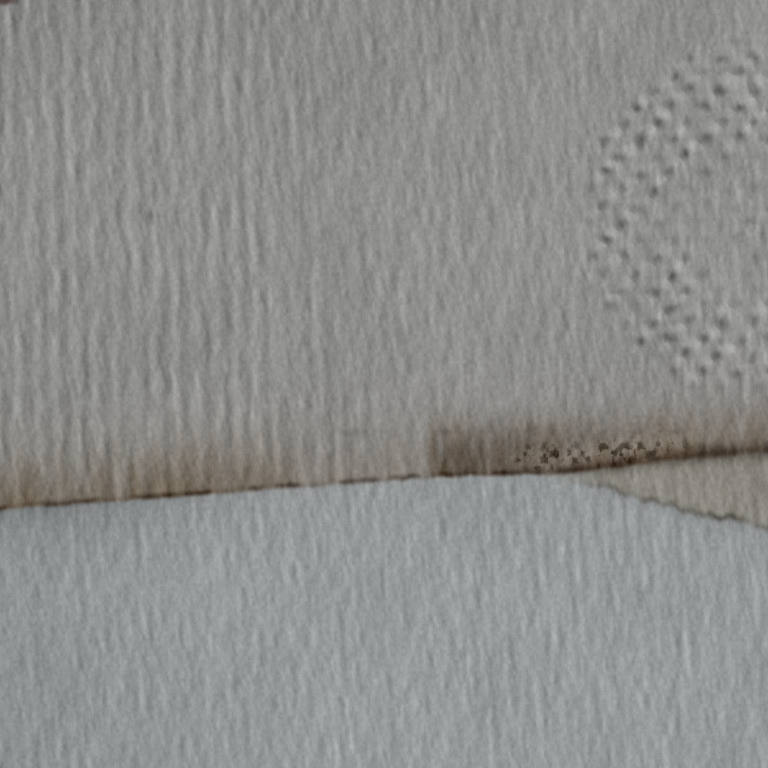
This texture is drawn by a WebGL 1 fragment shader. Its source:

```glsl
precision highp float;
uniform vec2 u_resolution;

float hash(vec2 p) {
  vec3 q = fract(vec3(p.xyx) * 0.1031);
  q += dot(q, q.yzx + 33.33);
  return fract((q.x + q.y) * q.z);
}

float noise(vec2 p) {
  vec2 i = floor(p), f = fract(p);
  f = f * f * (3.0 - 2.0 * f);
  return mix(mix(hash(i), hash(i + vec2(1, 0)), f.x),
             mix(hash(i + vec2(0, 1)), hash(i + vec2(1, 1)), f.x), f.y);
}

float fbm(vec2 p) {
  float sum = 0.0, amp = 0.5;
  for (int i = 0; i < 4; i++) {
    sum += amp * noise(p);
    p = mat2(0.98, 0.2, -0.2, 0.98) * p * 2.03 + 17.3;
    amp *= 0.5;
  }
  return sum;
}

// Relief of upright fibres, lit from the side
float fibreLight(vec2 p) {
  vec2 q = vec2(p.x + 0.08 * p.y, p.y) * vec2(105.0, 36.0);
  return fbm(q) - fbm(q + vec2(0.6, -0.08));
}

// Pressed dots on a diagonal grid, kept to a ring
float embossLight(vec2 p) {
  vec2 d = p - vec2(0.965, 0.715);
  float r = length(d * vec2(1.0, 0.92));
  float ring = smoothstep(0.225, 0.185, r) * mix(0.3, 1.0, smoothstep(0.06, 0.12, r));
  vec2 w = d + 0.012 * (vec2(noise(p * 30.0), noise(p * 30.0 + 50.0)) - 0.5);
  vec2 q = vec2(w.x + w.y, w.y - w.x) / 0.043;
  vec2 c = fract(q) - 0.5;
  vec2 local = vec2(c.x - c.y, c.x + c.y) * 0.0215;
  vec2 dark = local - vec2(-0.004, -0.005);
  vec2 lit = local - vec2(0.005, 0.005);
  float pit = exp(-dot(dark, dark) / 0.000045);
  float bump = exp(-dot(lit, lit) / 0.00008);
  float strength = 0.35 + 0.9 * hash(floor(q) + 40.0);
  return ring * strength * (0.085 * bump - 0.17 * pit);
}

void main() {
  vec2 p = gl_FragCoord.xy / u_resolution;
  float fibres = fibreLight(p);
  float grain = 0.6 * noise(p * vec2(300.0, 210.0)) + 0.4 * noise(p * 480.0) - 0.5;
  float blotch = fbm(p * vec2(14.0, 9.0)) - 0.47;
  float rough = noise(p * vec2(80.0, 24.0)) - 0.5;

  // Upper sheet
  float edge = 0.336 + 0.075 * p.x - 0.007 * exp(-pow((p.x - 0.74) / 0.1, 2.0)) + 0.003 * rough;
  float h = p.y - edge;
  vec3 upper = mix(vec3(0.55, 0.55, 0.542), vec3(0.562, 0.562, 0.558), p.x);
  upper -= 0.02 * smoothstep(0.75, 1.0, p.y) * (1.0 - p.x);
  upper += 0.06 * blotch;

  // Vertical ribs fading to the right
  float ribX = p.x + 0.025 * p.y + 0.006 * (noise(p * vec2(22.0, 8.0)) - 0.5);
  float rib = sin(ribX * 6.2832 / 0.0262);
  float ribFade = 1.0 - smoothstep(0.38 - 0.15 * p.y, 0.68 - 0.12 * p.y, p.x);
  upper += rib * (0.012 + 0.032 * noise(p * vec2(34.0, 14.0))) * (0.12 + 0.88 * ribFade);
  upper += embossLight(p);

  // Brown stain along the fold
  float stainTop = 0.1 + 0.05 * blotch + 0.025 * rough + 0.012 * rib * ribFade;
  float stain = 1.0 - smoothstep(0.0, stainTop, h);
  float pale = smoothstep(0.26, 0.42, p.x) * (1.0 - smoothstep(0.55, 0.575, p.x + 0.02 * rough));
  float halo = exp(-max(h, 0.0) / 0.07);
  upper -= halo * vec3(0.03, 0.045, 0.062);
  upper -= stain * (1.0 - 0.75 * pale) * vec3(0.075, 0.1, 0.128) * (1.0 + 1.5 * blotch + 0.6 * rough);
  float patchX = smoothstep(0.55, 0.585, p.x + 0.02 * rough) * (1.0 - smoothstep(0.66, 0.92, p.x));
  float patchY = 1.0 - smoothstep(0.03, 0.09, h + 0.03 * rough);
  upper -= patchX * patchY * vec3(0.085, 0.09, 0.09) * (1.0 + 0.5 * rough);
  float crease = exp(-pow((p.y - 0.436 - 0.02 * (p.x - 0.4) + 0.006 * rough) / 0.005, 2.0));
  crease *= smoothstep(0.3, 0.8, noise(vec2(p.x * 45.0, 8.0)));
  upper -= 0.05 * crease * smoothstep(0.33, 0.38, p.x) * (1.0 - smoothstep(0.65, 0.75, p.x));

  // Dark specks near the fold
  float speckZone = smoothstep(0.64, 0.7, p.x) * (1.0 - smoothstep(0.8, 0.96, p.x));
  speckZone *= exp(-pow((h - 0.021) / 0.017, 2.0));
  float speck = fbm(p * vec2(120.0, 100.0));
  upper -= speckZone * (0.24 * smoothstep(0.42, 0.68, speck) - 0.07);
  float spot = length((p - vec2(0.195, 0.718)) * vec2(1.0, 0.5));
  upper -= 0.12 * (1.0 - smoothstep(0.001, 0.009, spot));
  float corner = length((p - vec2(0.008, 1.0)) * vec2(0.6, 1.0));
  upper -= vec3(0.22, 0.28, 0.28) * (1.0 - smoothstep(0.003, 0.011, corner + 0.004 * rough));

  // Lower sheet with the shadow cast by the fold
  vec3 lower = mix(vec3(0.55, 0.565, 0.568), vec3(0.588, 0.6, 0.602), smoothstep(0.0, 0.45, p.x + 0.3 * p.y));
  lower += 0.045 * blotch;
  float under = max(-h, 0.0);
  lower -= exp(-under / 0.03) * mix(0.085, 0.015, smoothstep(0.0, 0.5, p.x));

  // Wedge between the fold and a second crease
  float t = max(p.x - 0.7, 0.0);
  float flapY = 0.385 - 0.24 * t + 0.01 * rough;
  float flap = smoothstep(-0.007, 0.007, p.y - flapY) * smoothstep(0.69, 0.8, p.x);
  lower = mix(lower, vec3(0.525, 0.517, 0.485) + 0.07 * blotch, flap);
  float flapLine = exp(-pow((p.y - flapY) / 0.005, 2.0)) * smoothstep(0.71, 0.82, p.x);
  lower -= flapLine * vec3(0.15, 0.16, 0.17) * (0.2 + noise(vec2(p.x * 45.0, 5.0)));
  float flapShade = exp(-max(flapY - p.y, 0.0) / 0.02) * (1.0 - flap);
  lower -= 0.05 * flapShade * smoothstep(0.72, 0.85, p.x);

  // Join the sheets and darken the fold itself
  vec3 color = mix(lower, upper, smoothstep(-0.004, 0.004, h));
  float rightFold = smoothstep(0.68, 0.85, p.x);
  float foldWidth = mix(0.004, 0.011, rightFold);
  float fold = exp(-pow((h - 0.003 + 0.006 * rough * rightFold) / foldWidth, 2.0));
  float broken = smoothstep(0.15, 0.85, noise(vec2(p.x * 60.0, 3.0)));
  color -= fold * mix(0.2 + 0.75 * broken, 0.7 + 0.4 * broken, rightFold) * vec3(0.18, 0.19, 0.185);

  color += 0.16 * fibres + 0.07 * grain;
  gl_FragColor = vec4(clamp(color, 0.0, 1.0), 1.0);
}
```
